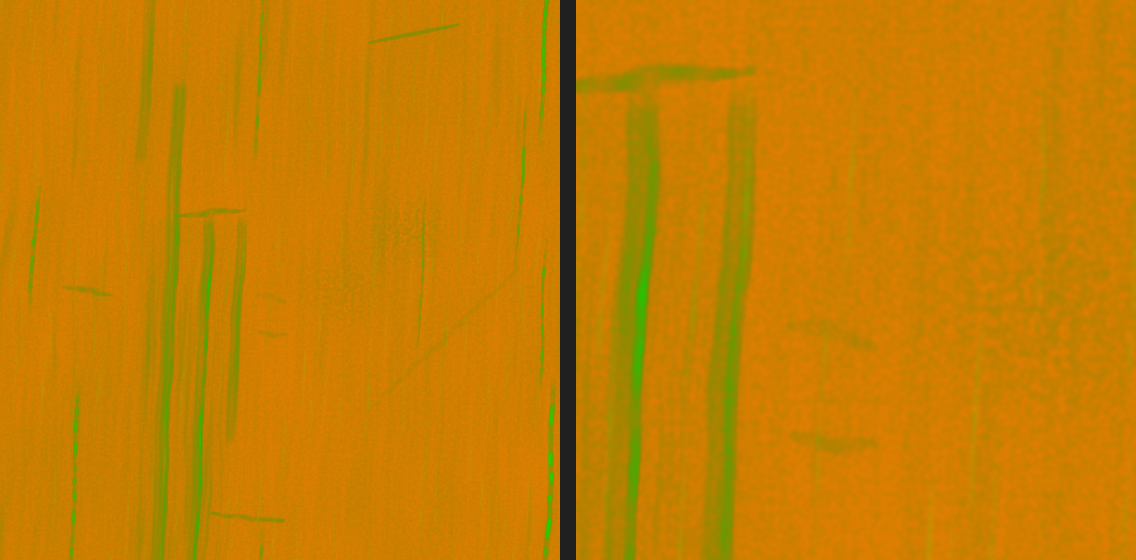
Left: the whole. Right: its middle third, enlarged.
A Shadertoy shader for this texture map:

```glsl
// Worn orange wood mask: leaning fibres, olive splinter bands, green cracks and chips.

float hash(vec2 p) {
    vec3 q = fract(p.xyx * vec3(0.1031, 0.1030, 0.0973));
    q += dot(q, q.yzx + 33.33);
    return fract((q.x + q.y) * q.z);
}

vec2 gradientAt(vec2 cell) {
    float angle = 6.2832 * hash(cell);
    return vec2(cos(angle), sin(angle));
}

// Gradient noise, roughly -0.7 to 0.7
float noise(vec2 p) {
    vec2 i = floor(p), f = p - i;
    vec2 u = f * f * f * (f * (f * 6.0 - 15.0) + 10.0);
    vec2 e = vec2(0.0, 1.0);
    float low = mix(dot(gradientAt(i), f), dot(gradientAt(i + e.yx), f - e.yx), u.x);
    float high = mix(dot(gradientAt(i + e), f - e), dot(gradientAt(i + 1.0), f - 1.0), u.x);
    return mix(low, high, u.y);
}

// Mask of a stripe along the fibres, fading over `soft` at both ends
float stripe(vec2 f, float x, float bottom, float top, float halfWidth, float soft) {
    float ends = smoothstep(bottom, bottom + soft, f.y) * (1.0 - smoothstep(top - soft, top, f.y));
    return ends * (1.0 - smoothstep(halfWidth * 0.5, halfWidth + 0.001, abs(f.x - x)));
}

// Olive band with a bright green right edge
float band(vec2 f, float x, float bottom, float top, float halfWidth, float edge) {
    float body = stripe(f, x, bottom, top, halfWidth, 0.025);
    float lip = stripe(f, x + halfWidth * 0.6, bottom, top, 0.004, 0.15);
    float fray = 0.7 + 0.7 * noise(vec2(f.x * 190.0, f.y * 7.0));
    return body * fray * 0.32 + lip * edge * (0.75 + noise(f * vec2(60.0, 25.0)));
}

// Thin crack broken into beads
float crack(vec2 f, float x, float bottom, float top, float halfWidth) {
    float beads = smoothstep(-0.25, 0.2, noise(vec2(x * 91.0, f.y * 48.0)));
    return stripe(f, x, bottom, top, halfWidth, 0.1) * (0.35 + 0.65 * beads);
}

// Tapered mark across the fibres
float chip(vec2 p, vec2 a, vec2 b, float halfWidth) {
    vec2 ab = b - a;
    float t = clamp(dot(p - a, ab) / dot(ab, ab), 0.0, 1.0);
    float w = halfWidth * (0.35 + 2.6 * t * (1.0 - t));
    return 1.0 - smoothstep(w * 0.2, w + 0.002, length(p - a - ab * t));
}

void mainImage(out vec4 fragColor, in vec2 fragCoord) {
    vec2 p = fragCoord / iResolution.xy;

    // Fibre space leans to the right and wavers slightly
    vec2 f = p;
    f.x -= 0.05 * (p.y - 0.6) + 0.010 * noise(p * vec2(3.0, 5.0)) + 0.002 * noise(p * vec2(15.0, 24.0));

    // Fine grain, broad tone and fibres
    float grain = noise(p * 235.0) + 0.6 * noise(p * 120.0 + 9.0);
    float broad = noise(p * 3.0 + 4.0) + 0.5 * noise(p * 9.0);
    float fibre = noise(f * vec2(75.0, 4.0)) + 0.6 * noise(f * vec2(190.0, 9.0) + 7.0);
    float wear = 0.068 + 0.11 * grain + 0.06 * broad + 0.07 * fibre;

    // Dark streaks gather on the left and the far right
    float gather = 0.3 + 0.7 * (1.0 - smoothstep(0.3, 0.6, p.x)) + 0.5 * smoothstep(0.86, 0.95, p.x);
    float streak = smoothstep(0.12, 0.5, noise(f * vec2(52.0, 2.6) + 21.0));
    wear += 0.20 * gather * streak * smoothstep(-0.2, 0.3, noise(f * vec2(7.0, 4.0) + 3.0));

    // Frayed ground around the splinters
    float frayed = smoothstep(0.24, 0.28, f.x) * (1.0 - smoothstep(0.42, 0.45, f.x))
                 * (1.0 - smoothstep(0.59, 0.62, p.y));
    wear += frayed * (0.05 + 0.2 * max(fibre, 0.0));

    // Speckled stains
    float stain = exp(-220.0 * dot(p - vec2(0.73, 0.59), p - vec2(0.73, 0.59)))
                + 0.8 * exp(-240.0 * dot(p - vec2(0.61, 0.48), p - vec2(0.61, 0.48)));
    wear += stain * (0.08 + 0.24 * noise(p * 150.0 + 5.0));

    // Splinter bands
    wear += band(f, 0.309, -0.1, 0.86, 0.015, 0.22);
    wear += band(f, 0.372, -0.1, 0.62, 0.011, 0.48);
    wear += 0.8 * band(f, 0.430, 0.20, 0.62, 0.010, 0.35);
    wear += 0.8 * band(f, 0.246, 0.70, 1.1, 0.012, 0.18);

    // Long cracks
    float cracks = 0.45 * crack(f, 0.453, 0.68, 1.1, 0.003)
                 + 0.40 * crack(f, 0.500, -0.1, 0.10, 0.004)
                 + 0.75 * crack(f, 0.957, 0.72, 1.1, 0.004)
                 + 0.60 * crack(f, 0.927, 0.50, 0.84, 0.003)
                 + 0.70 * crack(f, 0.979, 0.28, 0.60, 0.003)
                 + 0.85 * crack(f, 1.003, -0.1, 0.34, 0.005)
                 + 0.60 * crack(f, 0.065, 0.42, 0.70, 0.004)
                 + 0.60 * crack(f, 0.153, -0.1, 0.34, 0.004)
                 + 0.45 * crack(f, 0.759, 0.34, 0.68, 0.002);
    wear += cracks;

    // Chips across the fibres, with ragged outlines
    vec2 r = p + 0.008 * vec2(noise(p * 40.0), noise(p * 30.0 + 8.0));
    float rough = 0.75 + 0.8 * noise(p * 65.0);
    wear += rough * (0.38 * chip(r, vec2(0.315, 0.615), vec2(0.435, 0.625), 0.007)
          + 0.35 * chip(r, vec2(0.115, 0.487), vec2(0.200, 0.474), 0.006)
          + 0.35 * chip(r, vec2(0.380, 0.083), vec2(0.505, 0.069), 0.005)
          + 0.14 * chip(r, vec2(0.460, 0.475), vec2(0.510, 0.460), 0.008)
          + 0.18 * chip(r, vec2(0.465, 0.405), vec2(0.515, 0.401), 0.005)
          + 0.10 * chip(r, vec2(0.670, 0.278), vec2(0.925, 0.520), 0.007));
    wear += 0.36 * chip(p, vec2(0.66, 0.924), vec2(0.82, 0.956), 0.004);

    // Scattered pale scratches, one per cell in each layer
    float pale = 0.0;
    for (int i = 0; i < 3; i++) {
        vec2 g = f * vec2(19.0, 4.5) + float(i) * vec2(7.37, 3.61);
        vec2 cell = floor(g), c = g - cell;
        float along = smoothstep(0.05, 0.4, c.y) * (1.0 - smoothstep(0.5, 0.95, c.y));
        float across = abs(c.x - 0.2 - 0.6 * hash(cell)) / 19.0;
        float line = along * (1.0 - smoothstep(0.0005, 0.003, across));
        pale += line * step(0.5, hash(cell + 31.0)) * (0.4 + 0.8 * noise(f * vec2(30.0, 45.0)));
    }
    pale = clamp(pale, 0.0, 1.0);
    wear = clamp(wear + 0.14 * pale, 0.0, 1.0);

    // Orange turns olive, then green
    vec3 color = vec3(0.86 - 0.72 * wear, 0.495 + 0.28 * wear * wear, 0.004);
    color.g += 0.07 * pale + 0.06 * clamp(cracks, 0.0, 1.0);
    fragColor = vec4(color, 1.0);
}
```
